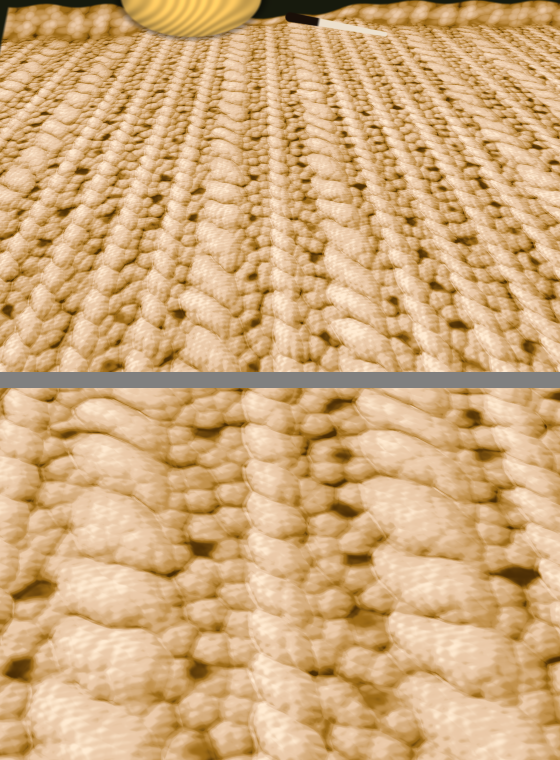
Top: the whole. Bottom: its middle third, enlarged.
Write a Shadertoy shader that draws this texture.

```glsl
// Cream knitted blanket seen at a low angle: pairs of twisted cables and plain ribs run
// toward a vanishing point. A height field in fabric space (across, row) is lit from behind
// and mapped to a yarn colour ramp; hem, yarn ball and hook lie along the far edge.

const float PI = 3.14159;
const vec2  VANISH = vec2(0.70, -0.382);   // in canvas heights, y measured downward
const float ROWS = 13.7;                   // row density of the perspective
const float PERIOD = 0.977;                // width of one cable-pair group
const float CENTRE = 0.06;                 // middle rib of the main group
const float CABLE_AT = 0.167, CABLE_W = 0.064;
const float RIB_W = 0.034, RIB_KNOTS = 1.5;
const float STITCH_W = 0.034;
const float TWIST = 6.2;                   // strand slant, rows per unit across
const vec3 HOLE   = vec3(0.30, 0.18, 0.02);
const vec3 SHADOW = vec3(0.62, 0.42, 0.09);
const vec3 OCHRE  = vec3(0.76, 0.57, 0.30);
const vec3 CREAM  = vec3(0.84, 0.68, 0.49);
const vec3 PALE   = vec3(0.92, 0.79, 0.66);
const vec3 SHINE  = vec3(1.0, 0.92, 0.82);
const vec3 GARDEN = vec3(0.09, 0.10, 0.05);
const vec3 BALL   = vec3(0.93, 0.74, 0.36);

float hash(vec2 p) {
    p = fract(p * vec2(0.1031, 0.1137));
    p += dot(p, p.yx + 33.33);
    return fract((p.x + p.y) * p.x * 7.13);
}

// Squared distance to the nearest jittered cell point
float cellular(vec2 p) {
    vec2 cell = floor(p);
    float best = 2.0;
    for (int j = -1; j <= 1; j++)
    for (int i = -1; i <= 1; i++) {
        vec2 c = cell + vec2(i, j);
        vec2 d = c + 0.1 + 0.8 * vec2(hash(c), hash(c + 57.0)) - p;
        best = min(best, dot(d, d));
    }
    return best;
}

// Signed position inside a group, mirrored about the centre rib
float groupPos(float u) {
    return mod(u - CENTRE + 0.5 * PERIOD, PERIOD) - 0.5 * PERIOD;
}

float fabricHeight(vec2 f) {
    float g = groupPos(f.x), s = abs(g);
    float row = f.y + 0.1 * sin(f.x * 17.0 + f.y * 0.8);
    float stitch = 1.0 - 1.7 * cellular(vec2(f.x / STITCH_W, row * 2.4) + 40.0);
    float plies = 1.0 - cellular(vec2(f.x / 0.017, (row + TWIST * f.x) * 7.0) + 90.0);

    // Cable: slanted overlapping strands, each a little different
    float d = (s - CABLE_AT) * sign(g) / CABLE_W;
    float lane = floor((f.x - CENTRE) / (0.5 * PERIOD)) + 20.0;
    float q = row + TWIST * CABLE_W * d + 0.07 * sin(d * 4.0 + row) + 0.13 * sin(row * 1.7)
            + hash(vec2(lane, 3.0)) + 0.05 * stitch;
    float vary = hash(vec2(lane, floor(q)));
    float strand = pow(abs(sin(PI * q)), 0.75) * (0.85 + 0.15 * vary);
    d += 0.5 * (vary - 0.5) * strand;
    float cable = pow(max(1.0 - d * d * (1.6 - 0.6 * strand), 0.0), 0.6) * (0.2 + 0.8 * strand);

    // Plain rib: a narrow slanted rope
    float r = min(s, abs(abs(s - 0.36) - 0.0645)) / RIB_W;
    float knot = pow(abs(sin(PI * (row * RIB_KNOTS + f.x * 10.0 + 0.08 * stitch))), 0.8);
    float rib = pow(max(1.0 - r * r * (1.6 - 0.6 * knot), 0.0), 0.7) * (0.5 + 0.4 * knot);

    // Small stitches fill the valleys and roughen the ropes
    return max(0.42 * stitch, max(cable, rib) + 0.13 * stitch - 0.03) + 0.12 * plies - 0.04;
}

// Dark openings between the ropes, ragged by the relief
float holes(vec2 f, float h) {
    float g = groupPos(f.x), s = abs(g);
    float column = s < 0.16 ? 0.08 : s < 0.3 ? 0.245 : s < 0.424 ? 0.36 : 0.5 * PERIOD;
    float across = s - column;
    float id = floor((f.x - sign(g) * across) * 90.0 + 0.5) + 300.0;
    float row = f.y + hash(vec2(id, 5.0));
    float chance = hash(vec2(id, floor(row)));
    float along = fract(row) - 0.5 + 0.3 * (chance - 0.5);
    float k = length(vec2((across + 0.012 * (chance - 0.5)) / 0.027, along / 0.23)) + 1.5 * (h - 0.15);
    return (1.0 - smoothstep(0.45, 1.25, k)) * smoothstep(0.05, 0.5, chance);
}

vec3 yarn(float t) {
    vec3 c = mix(HOLE, SHADOW, smoothstep(0.0, 0.27, t));
    c = mix(c, OCHRE, smoothstep(0.27, 0.48, t));
    c = mix(c, CREAM, smoothstep(0.48, 0.66, t));
    c = mix(c, PALE, smoothstep(0.66, 0.84, t));
    return mix(c, SHINE, smoothstep(0.86, 1.12, t));
}

vec3 scene(vec2 p) {
    // Knitted plane: relief lit from the far left, crevices darkened
    float t = p.y - VANISH.y;
    vec2 f = vec2((p.x - VANISH.x) / t, ROWS / t);
    float h = fabricHeight(f);
    float slopeU = (fabricHeight(f + vec2(0.005, 0.0)) - h) / 0.005;
    float slopeR = (fabricHeight(f + vec2(0.0, 0.05)) - h) / 0.05;
    float tone = 0.53 + 0.38 * h + clamp(0.009 * slopeU, -0.25, 0.17) - clamp(0.09 * slopeR, -0.24, 0.34);
    tone -= 0.24 * (1.0 - smoothstep(0.05, 0.42, h));
    float ply = sin(f.x * 300.0 - f.y * 34.0 + 9.0 * h) * sin(f.x * 90.0 + f.y * 25.0);
    tone += 0.08 * ply * smoothstep(0.6, 1.0, t) + 0.03 * sin(f.x * 5.0 + f.y * 0.6);
    tone = mix(0.62, tone, 0.75 + 0.25 * smoothstep(0.4, 0.7, t));
    tone *= 1.0 - 0.85 * holes(f, h) * smoothstep(0.38, 0.65, t);

    // Rolled hem along the uneven far edge
    float left = 1.0 - smoothstep(0.3, 0.42, p.x), right = smoothstep(0.85, 1.1, p.x);
    float edge = 0.045 - 0.04 * smoothstep(0.75, 1.06, p.x) - 0.03 * left + 0.005 * sin(p.x * 38.0);
    float thick = 0.02 + 0.07 * left + 0.045 * right;
    float k = (p.y - edge) / thick;
    float lumps = cellular(vec2(p.x * 42.0 + k, p.y * 55.0));
    float hem = 0.32 + 0.4 * sin(PI * clamp(k, 0.0, 1.0)) + 0.13 * sin(p.x * 95.0 + k * 2.0) - 0.4 * lumps;
    tone = mix(hem, tone - 0.2 * exp(-3.0 * max(k - 1.0, 0.0)), smoothstep(0.85, 1.15, k));
    float cloth = smoothstep(-0.003, 0.004, p.y - edge) * smoothstep(0.022, 0.032, p.x + 0.2 * p.y);
    vec3 col = mix(GARDEN, yarn(tone), cloth);

    // Hook: dark grip, pale shaft
    vec2 a = vec2(0.78, 0.046), ab = vec2(0.255, 0.046);
    float along = clamp(dot(p - a, ab) / dot(ab, ab), 0.0, 1.0);
    float hook = length(p - a - ab * along) - mix(0.013, 0.006, along);
    vec3 metal = mix(vec3(0.1, 0.06, 0.03), vec3(0.93, 0.88, 0.8), smoothstep(0.28, 0.32, along));
    col = mix(col, metal, 1.0 - smoothstep(-0.002, 0.002, hook));

    // Yarn ball with curved windings and a soft contact shadow
    vec2 b = (p - vec2(0.514, -0.01)) / vec2(0.19, 0.11);
    float rad = length(b);
    col *= 1.0 - 0.35 * (1.0 - smoothstep(1.0, 1.15, rad));
    float wind = sin(30.0 * b.x + 22.0 * b.y * b.y + 3.0 * sin(b.x * 4.0));
    vec3 ball = BALL * (1.05 - 0.3 * rad * rad * rad + 0.09 * wind);
    return mix(col, ball, 1.0 - smoothstep(0.97, 1.02, rad));
}

void mainImage(out vec4 fragColor, in vec2 fragCoord) {
    vec3 sum = vec3(0.0);
    for (int i = 0; i < 4; i++) {          // 2x2 supersampling
        vec2 p = (fragCoord + 0.5 * vec2(i & 1, i >> 1) - 0.25) / iResolution.y;
        sum += scene(vec2(p.x, 1.0 - p.y));
    }
    fragColor = vec4(sum * 0.25, 1.0);
}
```
